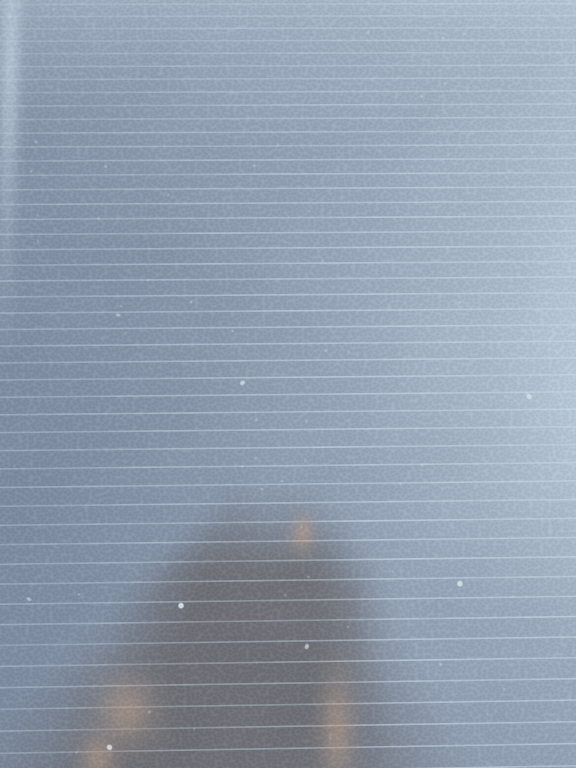
This texture is drawn by a Shadertoy shader. Its source:

```glsl
// Brushed blue-grey panel with fine, receding pale ruled lines, a dark soft reflection and dust.

const float LINE_DENSITY = 72.5;   // with PERSPECTIVE gives about 46 lines down
const float PERSPECTIVE = 0.89;    // growth of line spacing toward the bottom
const float LINE_PHASE = 0.65;
const float LINE_HALF = 0.00105;   // in canvas heights
const float LINE_STRENGTH = 0.72;
const float GRAIN_CELLS = 230.0;
const float GRAIN_AMOUNT = 0.065;
const float SMUDGE_AMOUNT = 0.012;
const vec3 SHADE = vec3(0.455, 0.51, 0.595);
const vec3 SHEEN = vec3(0.735, 0.795, 0.855);
const vec3 REFLECTION = vec3(0.425, 0.425, 0.445);
const vec3 LINE_COLOR = vec3(0.76, 0.84, 0.89);
const vec3 GLINT = vec3(0.72, 0.62, 0.55);
const vec3 DUST = vec3(0.83, 0.87, 0.90);

vec2 hash2(vec2 p) {
    vec3 q = fract(p.xyx * vec3(0.1031, 0.1030, 0.0973));
    q += dot(q, q.yzx + 33.33);
    return fract((q.xx + q.yz) * q.zy);
}

// Distance to the nearest jittered cell point
float cellular(vec2 p) {
    vec2 cell = floor(p);
    float nearest = 2.0;
    for (int y = -1; y <= 1; y++)
        for (int x = -1; x <= 1; x++) {
            vec2 c = cell + vec2(x, y);
            nearest = min(nearest, length(c + hash2(c) - p));
        }
    return nearest;
}

// Layered sines for smudges and wobble, roughly -1 to 1
float waves(vec2 p) {
    float sum = 0.0, amp = 0.5;
    for (int i = 0; i < 5; i++) {
        sum += amp * sin(p.x + 1.7 * sin(p.y)) * cos(p.y + 0.8 * sin(p.x));
        p = mat2(1.5, 1.1, -1.1, 1.5) * p + 2.3;
        amp *= 0.62;
    }
    return sum;
}

// Sparse dust: few cells hold a speck, stretched at a random angle
float dust(vec2 p, float cells, float chance, float size, float px) {
    vec2 cell = floor(p * cells);
    vec2 pick = hash2(cell + 71.0);
    vec2 d = (fract(p * cells) - 0.25 - 0.5 * hash2(cell + 13.0)) / cells;
    float a = 6.2832 * pick.y;
    d = mat2(cos(a), -sin(a), sin(a), cos(a)) * d;
    d.y *= mix(0.45, 1.0, pick.y);
    float r = size * (0.5 + pick.y);
    return step(pick.x, chance) * smoothstep(r + px, r - px, length(d)) * (0.4 + 0.6 * pick.y);
}

float glow(vec2 p, vec2 center, vec2 size) {
    vec2 d = (p - center) / size;
    return exp(-dot(d, d));
}

// Line coverage, box filtered over one pixel
float ruledLine(float u, float t, float px) {
    float s = t + (u - 0.33) * (0.001 + 0.012 * t);
    float n = LINE_DENSITY * log(1.0 + PERSPECTIVE * s) + LINE_PHASE;
    float perHeight = LINE_DENSITY * PERSPECTIVE / (1.0 + PERSPECTIVE * s);
    float d = abs(fract(n + 0.5) - 0.5) / perHeight;
    return clamp((LINE_HALF + 0.5 * px - d) / px, 0.0, min(1.0, 2.0 * LINE_HALF / px));
}

void mainImage(out vec4 fragColor, in vec2 fragCoord) {
    float px = 1.0 / iResolution.y;
    float u = fragCoord.x / iResolution.x;
    float t = 1.0 - fragCoord.y * px;              // 0 at the top
    vec2 p = vec2(fragCoord.x * px, t);
    vec2 q = vec2(u, t);

    // Broad sheen from the right and the top
    float band = (t - 0.47) / 0.36;
    float sheen = 0.12 + 0.25 * u + 0.55 * u * u * exp(-band * band) + 0.4 * exp(-7.0 * t);
    vec3 color = mix(SHADE, SHEEN, sheen);

    // Dark reflection, widening downward
    float k = clamp((t - 0.62) / 0.38, 0.0, 1.0);
    float wobble = 0.12 * waves(p * 9.0);
    float side = abs(u - mix(0.48, 0.38, k)) / mix(0.08, 0.33, k);
    float dark = smoothstep(1.4, 0.45, side + wobble) * smoothstep(0.62, 0.76, t + 0.15 * wobble);
    color = mix(color, REFLECTION, 0.9 * dark);

    // Warm glints inside the reflection
    float glint = glow(q, vec2(0.525, 0.695), vec2(0.02, 0.024))
                + glow(q, vec2(0.22, 0.925), vec2(0.045, 0.04))
                + glow(q, vec2(0.17, 0.99), vec2(0.03, 0.03))
                + glow(q, vec2(0.585, 0.95), vec2(0.028, 0.065));
    color = mix(color, GLINT, 0.55 * min(glint, 1.0));

    // Bright bevel along the upper left edge
    float edge = glow(q, vec2(0.02 - 0.03 * t, 0.06), vec2(0.018, 0.24));
    color = mix(color, SHEEN, 0.7 * edge);

    // Smudges and fine grain
    color += SMUDGE_AMOUNT * waves(p * 14.0 + 4.0);
    color += GRAIN_AMOUNT * (cellular(p * GRAIN_CELLS * vec2(0.85, 1.0)) - 0.42);

    // Ruled lines, unevenly worn and dimmer in the lower left
    float wear = 0.85 + 0.25 * waves(p * vec2(11.0, 70.0));
    float strength = LINE_STRENGTH * wear * mix(0.6, 1.0, smoothstep(0.0, 0.7, u));
    strength *= mix(0.65, 1.0, smoothstep(0.0, 0.35, t)) * (1.0 - 0.25 * dark);
    vec3 lineColor = mix(LINE_COLOR, vec3(0.86, 0.70, 0.58), 0.7 * min(glint, 1.0));
    color = mix(color, lineColor, clamp(strength, 0.0, 1.0) * ruledLine(u, t, px));

    // Dust specks in two sizes
    float specks = dust(p, 11.0, 0.10, 0.0024, px) + 0.45 * dust(p + 3.0, 34.0, 0.10, 0.0012, px);
    color = mix(color, DUST, min(specks, 1.0));

    fragColor = vec4(clamp(color, 0.0, 1.0), 1.0);
}
```
